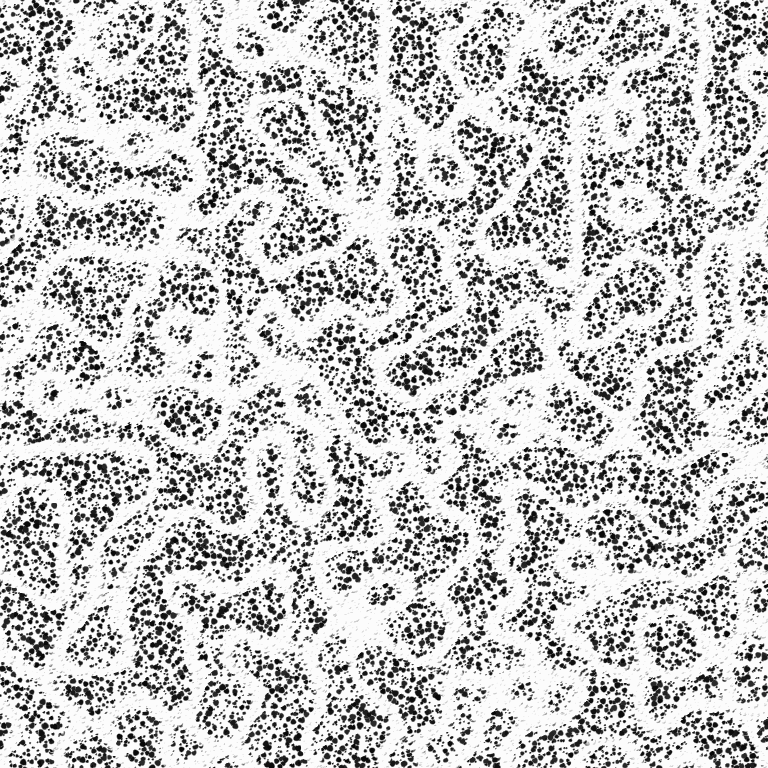
Write a WebGL 2 fragment shader that draws this texture.

```glsl
#version 300 es
precision highp float;

uniform vec2 u_resolution;
out vec4 fragColor;

const float PAPER = 0.99;             // background brightness
const float INK_DARK = 0.03;          // darkest grain
const float INK_LIGHT = 0.17;         // lightest grain
const float VEIN_CELLS = 12.0;        // noise cells across the canvas
const float VEIN_INNER = 0.02;        // noise level where grains start growing
const float VEIN_OUTER = 0.23;        // noise level where grains are full
const float GRAIN_CELLS = 112.0;      // grain grid cells across the canvas
const int GRAIN_LAYERS = 2;
const float RADIUS_MIN = 0.0011;
const float RADIUS_MAX = 0.0043;
const float WOBBLE = 0.07;            // irregularity of the outline
const float SLIVER = 0.3;             // crescent thickness in the veins, in radii
const float SLIVER_INK = 0.45;        // ink strength in the veins
const float SLIVER_SCALE = 0.65;      // grain size in the veins
const float CUT_RADIUS = 1.4;         // radius of the bite, in grain radii
const vec2 CUT_DIRECTION = vec2(-0.5, 0.866);
const float EDGE_PIXELS = 1.35;       // width of the smoothed edge
const float TAU = 6.28319;

// Integer hash of a cell and a seed, giving three values in 0..1
vec3 hash3(vec2 cell, int seed) {
    uvec3 v = uvec3(ivec3(ivec2(cell), seed));
    v = v * 1664525u + 1013904223u;
    v.x += v.y * v.z;
    v.y += v.z * v.x;
    v.z += v.x * v.y;
    v ^= v >> 16u;
    v.x += v.y * v.z;
    v.y += v.z * v.x;
    v.z += v.x * v.y;
    return vec3(v >> 8u) / 16777216.0;
}

float cornerSlope(vec2 cell, vec2 offset) {
    float angle = TAU * hash3(cell, 90).x;
    return dot(vec2(cos(angle), sin(angle)), offset);
}

float gradientNoise(vec2 p) {
    vec2 cell = floor(p);
    vec2 f = p - cell;
    vec2 blend = f * f * f * (f * (f * 6.0 - 15.0) + 10.0);
    vec2 e = vec2(1.0, 0.0);
    float low = mix(cornerSlope(cell, f), cornerSlope(cell + e.xy, f - e.xy), blend.x);
    float high = mix(cornerSlope(cell + e.yx, f - e.yx), cornerSlope(cell + e.xx, f - e.xx), blend.x);
    return mix(low, high, blend.y);
}

// Soft coverage of a lumpy disc
float disc(vec2 p, float radius, float phase, float edge) {
    float lumps = sin(3.0 * atan(p.y, p.x + 1e-6) + phase);
    float outline = radius * (1.0 + WOBBLE * lumps);
    return clamp(0.5 + (outline - length(p)) / edge, 0.0, 1.0);
}

// One grain layer: full discs when growth is 1, thin crescents when it is 0
float grainLayer(vec2 p, float growth, float edge, int layer, float brightness) {
    vec2 home = floor(p * GRAIN_CELLS);
    for (int y = -1; y <= 1; y++) {
        for (int x = -1; x <= 1; x++) {
            vec2 cell = home + vec2(x, y);
            vec3 place = hash3(cell, layer);
            vec3 look = hash3(cell, layer + 40);
            vec2 local = p - (cell + place.xy) / GRAIN_CELLS;

            float radius = mix(RADIUS_MIN, RADIUS_MAX, place.z * place.z);
            radius *= mix(SLIVER_SCALE, 1.0, smoothstep(0.0, 0.5, growth));
            float fullness = clamp(growth * (1.0 + 0.8 * (look.z - 0.5)), 0.0, 1.0);

            // A larger disc bites off the upper side
            float thickness = mix(SLIVER, 2.4, fullness);
            vec2 cut = CUT_DIRECTION * radius * (CUT_RADIUS - 1.0 + thickness);
            float phase = TAU * look.x;
            float shape = disc(local, radius, phase, edge)
                        - disc(local - cut, radius * CUT_RADIUS, phase, edge);

            float strength = mix(SLIVER_INK, 1.0, smoothstep(0.0, 0.4, growth));
            float ink = mix(INK_DARK, INK_LIGHT, look.y);
            brightness = min(brightness, mix(PAPER, ink, max(shape, 0.0) * strength));
        }
    }
    return brightness;
}

void main() {
    float canvas = min(u_resolution.x, u_resolution.y);
    vec2 p = gl_FragCoord.xy / canvas;
    float edge = EDGE_PIXELS / canvas;

    // Pale veins follow the zero line of the noise
    float growth = smoothstep(VEIN_INNER, VEIN_OUTER, abs(gradientNoise(p * VEIN_CELLS)));

    float brightness = PAPER;
    for (int layer = 0; layer < GRAIN_LAYERS; layer++) {
        vec2 shift = float(layer) * vec2(0.371, 0.613) / GRAIN_CELLS;
        brightness = grainLayer(p + shift, growth, edge, layer, brightness);
    }
    fragColor = vec4(vec3(brightness), 1.0);
}
```
